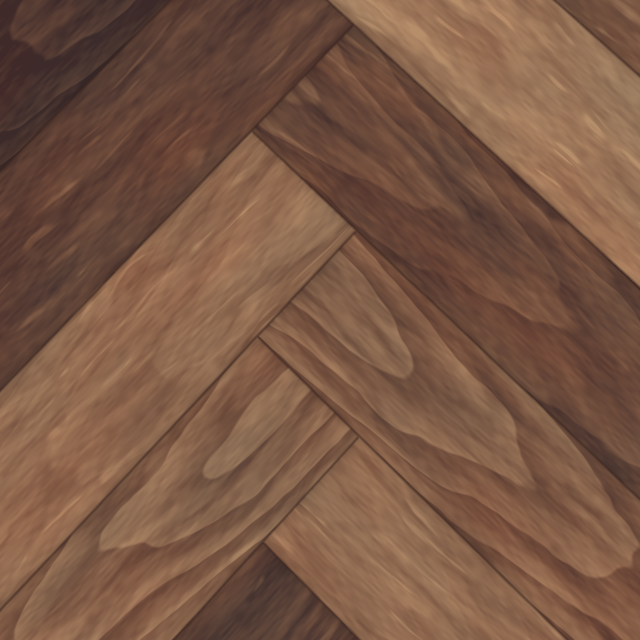
Reproduce this texture procedurally as a Shadertoy shader.

```glsl
// Herringbone parquet of brown wooden boards with grain, growth rings and thin seams.

const vec3 DARK_WOOD = vec3(0.25, 0.165, 0.16);
const vec3 MID_WOOD = vec3(0.45, 0.31, 0.24);
const vec3 PALE_WOOD = vec3(0.68, 0.525, 0.395);
const vec3 SEAM = vec3(0.23, 0.15, 0.13);

// Tone (0 dark, 1 pale) and ring strength of each board, from the top down
const float LEFT_TONE[5] = float[5](0.06, 0.29, 0.71, 0.60, 0.27);
const float RIGHT_TONE[5] = float[5](0.52, 0.81, 0.36, 0.56, 0.73);
const float LEFT_RINGS[5] = float[5](0.8, 0.1, 0.3, 1.0, 0.1);
const float RIGHT_RINGS[5] = float[5](0.2, 0.1, 0.65, 1.0, 0.2);

float hash(vec2 p) {
    vec3 q = fract(vec3(p.xyx) * 0.1031);
    q += dot(q, q.yzx + 33.33);
    return fract((q.x + q.y) * q.z);
}

float noise(vec2 p) {
    vec2 cell = floor(p), f = fract(p);
    f = f * f * (3.0 - 2.0 * f);
    float low = mix(hash(cell), hash(cell + vec2(1, 0)), f.x);
    float high = mix(hash(cell + vec2(0, 1)), hash(cell + vec2(1, 1)), f.x);
    return mix(low, high, f.y);
}

float fbm(vec2 p) {
    float sum = 0.0, weight = 0.571;
    for (int k = 0; k < 3; k++) {
        sum += weight * noise(p);
        p = p * 2.03 + 7.1;
        weight *= 0.5;
    }
    return sum;
}

// Nested tongues: each ring brightens slowly, then drops at a sharp edge
float growthRings(vec2 q, float seed, float drift) {
    float centre = mix(0.35, 0.75, hash(vec2(seed, 3.0)));
    float tip = mix(1.2, 2.2, hash(vec2(seed, 8.0)));
    float level = 7.0 * pow(q.y - centre, 2.0) + 0.7 * (q.x - tip);
    level += 1.5 * (drift - 0.5) + 0.07 * noise(q * vec2(9.0, 14.0) + seed);
    float s = fract(level);
    return s * (1.0 - smoothstep(0.93, 1.0, s));
}

// q.x runs along the board, q.y across it from 0 to 1
vec3 wood(vec2 q, float tone, float rings, float seed) {
    vec2 shift = vec2(seed * 17.3, seed * 5.7);
    float drift = fbm(q * vec2(0.9, 2.6) + shift);
    float streak = fbm(vec2(q.x * 1.5, q.y * 13.0 + drift * 5.0) + shift);
    float fibre = noise(q * vec2(13.0, 58.0) + shift);
    float line = noise(vec2(q.x * 2.4, q.y * 32.0 + drift * 9.0) + shift);
    float pale = smoothstep(0.70, 0.92, line) * smoothstep(0.3, 0.6, noise(q * vec2(5.0, 9.0) + shift));
    float t = tone + 0.42 * (streak - 0.5) + 0.15 * (fibre - 0.5);
    t += 0.22 * pale * (1.0 - 0.8 * rings);
    t += 0.34 * rings * (growthRings(q, seed, drift) - 0.45);
    t = clamp(t, 0.0, 1.08);
    vec3 colour = t < 0.46 ? mix(DARK_WOOD, MID_WOOD, t / 0.46)
                           : mix(MID_WOOD, PALE_WOOD, (t - 0.46) / 0.54);
    return colour + vec3(0.07, -0.01, -0.025) * (drift - 0.5);
}

// Slightly converging board grid: x counts left boards, y counts right boards
vec2 boardGrid(vec2 uv) {
    vec2 d = vec2(uv.x - 0.393, 0.796 - uv.y);
    float leftIndex = (d.y + 1.036 * d.x) / (0.331 - 0.03 * d.x);
    float rightIndex = (d.y - 0.95 * d.x) / (0.3125 + 0.03 * d.x);
    return vec2(leftIndex, rightIndex);
}

vec3 parquet(vec2 uv) {
    vec2 g = boardGrid(uv);
    vec2 id = floor(g);
    bool isLeft = id.y >= id.x;
    float board = isLeft ? id.x : id.y;
    float across = isLeft ? g.x - id.x : g.y - id.y;
    float along = isLeft ? g.y - id.x : g.x - id.y - 1.0;

    int slot = clamp(int(board) + (isLeft ? 2 : 3), 0, 4);
    float tone = isLeft ? LEFT_TONE[slot] : RIGHT_TONE[slot];
    float rings = isLeft ? LEFT_RINGS[slot] : RIGHT_RINGS[slot];
    float seed = board + (isLeft ? 20.0 : 50.0);
    vec3 colour = wood(vec2(along, across), tone, rings, seed);

    // Soft contact shade and a thin dark seam round each board
    float edge = min(min(across, 1.0 - across), along);
    colour *= 1.0 - 0.14 * exp(-edge * 28.0);
    return mix(colour, SEAM, 0.5 * (1.0 - smoothstep(0.003, 0.014, edge)));
}

void mainImage(out vec4 fragColor, in vec2 fragCoord) {
    // Four samples per pixel smooth every edge
    vec3 sum = vec3(0.0);
    for (int k = 0; k < 4; k++) {
        vec2 offset = vec2(k % 2, k / 2) * 0.5 - 0.25;
        sum += parquet((fragCoord + offset) / iResolution.y);
    }
    fragColor = vec4(sum * 0.25, 1.0);
}
```
